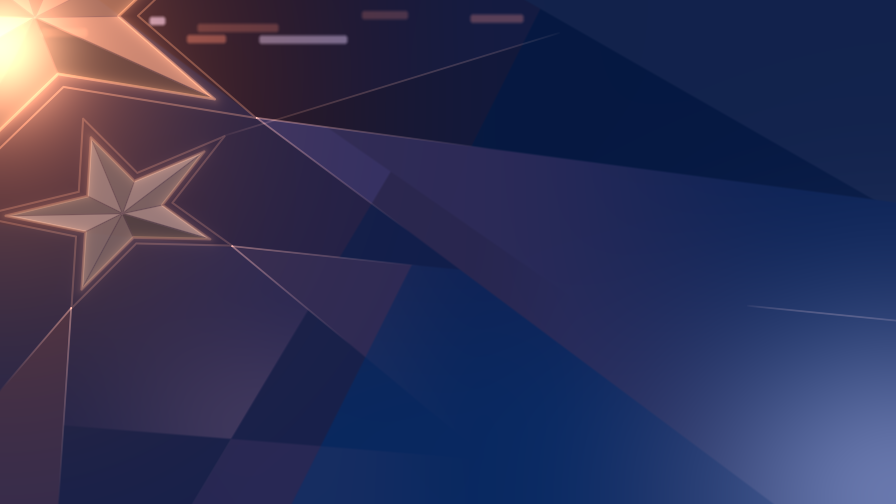
Give the GLSL for this background, as a Shadertoy shader.

```glsl
float pixel; // size of one pixel in canvas units

// 1 below a line drawn rightward, or left of one drawn downward
float side(vec2 q, vec2 a, vec2 b) {
    vec2 d = normalize(b - a), r = q - a;
    float soft = pixel + 0.004;
    return smoothstep(-soft, soft, d.x * r.y - d.y * r.x);
}

// x: distance to the segment, y: position along it
vec2 segment(vec2 q, vec2 a, vec2 b) {
    vec2 d = b - a;
    float t = clamp(dot(q - a, d) / dot(d, d), 0.0, 1.0);
    return vec2(length(q - a - d * t), t);
}

float triangle(vec2 q, vec2 a, vec2 b, vec2 c) {
    return side(q, a, b) * side(q, b, c) * side(q, c, a);
}

// Faceted star around the origin; x: coverage, y: shade, z: edge distance
vec3 star(vec2 q, vec2 tips[5]) {
    vec3 result = vec3(0.0, 0.0, 9.0);
    for (int i = 0; i < 5; i++) {
        vec2 a = tips[i], b = tips[(i + 1) % 5], notch = (a + b) * 0.236;
        float first = triangle(q, vec2(0), a, notch);
        float second = triangle(q, vec2(0), notch, b);
        float tilt = 0.25 * sin(float(i) * 2.2 + 0.4);
        result.x = max(result.x, max(first, second));
        result.y += first * (0.38 + tilt) + second * (0.7 + tilt);
        result.z = min(result.z, min(segment(q, a, notch).x, segment(q, notch, b).x));
    }
    return result;
}

float stroke(float d, float width) {
    return 1.0 - smoothstep(width, width + 1.3 * pixel, d);
}

vec3 drawStar(vec3 color, vec2 q, vec2 tips[5], float outer, vec3 glass, float shine) {
    vec3 body = star(q, tips);
    float rim = star(q / outer, tips).z * outer;
    vec3 gold = vec3(1.0, 0.67, 0.42) * shine;
    color = mix(color, glass * (0.4 + body.y), body.x * 0.62);
    color += gold * (0.25 * stroke(body.z, 0.006) + 0.2 * exp(-body.z * 24.0));
    return color + gold * 0.26 * stroke(rim, 0.003);
}

void mainImage(out vec4 fragColor, in vec2 fragCoord) {
    vec2 uv = fragCoord / iResolution.xy;
    vec2 q = vec2(uv.x, 1.0 - uv.y) * vec2(7.68, 4.32);
    pixel = 4.32 / iResolution.y;

    // Edges shared by the translucent panels
    float underMain = side(q, vec2(2.2, 1.01), vec2(5.2, 3.25));
    float underTop = side(q, vec2(2.2, 1.01), vec2(5.6, 1.46));
    float underMiddle = side(q, vec2(2.0, 2.12), vec2(3.9, 3.7));
    float underShelf = side(q, vec2(2.0, 2.12), vec2(3.93, 2.31));
    float underFloor = side(q, vec2(0.6, 3.65), vec2(4.3, 3.95));
    float leftLong = side(q, vec2(4.67, 0.0), vec2(2.5, 4.32));
    float leftShort = side(q, vec2(3.35, 1.47), vec2(1.65, 4.32));

    // Sky above the wedge
    vec3 dusk = mix(vec3(0.13, 0.085, 0.18), vec3(0.075, 0.105, 0.26), smoothstep(1.8, 4.4, q.x));
    vec3 color = mix(vec3(0.02, 0.095, 0.26), dusk, leftLong);
    float corner = 1.0 - side(q, vec2(4.5, 0.0), vec2(7.4, 1.66));
    color = mix(color, vec3(0.07, 0.135, 0.30), corner);
    color *= 1.0 - 0.1 * leftLong * side(q, vec2(2.0, 1.13), vec2(4.8, 0.28));

    // Broad wedge opening to the right
    vec3 wedge = mix(vec3(0.17, 0.165, 0.35), vec3(0.04, 0.13, 0.33), smoothstep(3.8, 7.2, q.x));
    float fold = side(q, vec2(2.7, 1.02), vec2(4.7, 2.41)) * (1.0 - smoothstep(4.0, 5.0, q.x));
    wedge *= 1.0 + fold * mix(-0.09, 0.15, leftShort);
    color = mix(color, wedge, underTop);

    // Panels below the main diagonal
    vec3 blue = mix(vec3(0.06, 0.135, 0.34), vec3(0.03, 0.155, 0.38), smoothstep(1.8, 3.8, q.y));
    float fading = 1.0 - smoothstep(2.8, 4.2, q.x);
    blue += vec3(0.05, 0.02, 0.01) * fading * (1.0 - underMiddle + underFloor);
    vec3 upper = mix(vec3(0.06, 0.115, 0.30), vec3(0.125, 0.125, 0.29), leftShort);
    vec3 shelf = mix(blue, vec3(0.175, 0.165, 0.34), leftLong);
    float lit = mix(underFloor, 1.0 - underFloor, leftShort);
    float sheen = smoothstep(0.3, 2.3, q.x);
    vec3 lower = mix(vec3(0.085, 0.125, 0.30), vec3(0.15, 0.155, 0.34), lit * (0.4 + 0.6 * sheen));
    lower += vec3(0.08, 0.06, 0.04) * leftShort * lit * sheen * smoothstep(2.4, 3.7, q.y);
    lower = mix(blue, lower, leftLong);
    vec3 panels = mix(upper, mix(shelf, lower, underMiddle), underShelf);
    color = mix(color, panels, underMain * (1.0 - 0.55 * smoothstep(4.6, 6.4, q.x)));
    float leftFan = side(q, vec2(0.0, 3.35), vec2(0.6, 2.65)) * side(q, vec2(0.6, 2.65), vec2(0.5, 4.32));
    color = mix(color, vec3(0.20, 0.17, 0.31), leftFan);

    // Cool glow at lower right, warm glow at upper left
    vec2 cool = (q - vec2(7.7, 4.25)) * vec2(0.95, 1.1);
    color += vec3(0.37, 0.34, 0.35) * exp(-dot(cool, cool) * 0.35) * (1.0 - 0.25 * underMain);
    float warm = length(q - vec2(0.0, 0.4));
    vec2 ember = q - vec2(0.0, 1.7);
    color += vec3(0.10, 0.025, -0.06) * exp(-dot(ember, ember) * 0.28);
    color *= mix(vec3(1), vec3(0.95, 0.78, 0.6), exp(-warm * 0.6));
    color += vec3(0.92, 0.52, 0.31) * exp(-warm * 1.25);

    // Thin rays, fading along their length
    vec4 rays[8] = vec4[8](
        vec4(2.2, 1.01, 3.5, 1.98), vec4(2.2, 1.01, 4.2, 1.275),
        vec4(1.99, 2.11, 3.0, 2.95), vec4(1.99, 2.11, 3.6, 2.28),
        vec4(0.61, 2.64, 0.0, 3.35), vec4(0.61, 2.64, 0.5, 4.32),
        vec4(4.8, 0.28, 1.9, 1.17), vec4(6.4, 2.62, 7.9, 2.77));
    for (int i = 0; i < 8; i++) {
        vec2 s = segment(q, rays[i].xy, rays[i].zw);
        float fade = i < 6 ? 1.0 - s.y : sqrt(s.y * (1.0 - s.y));
        color += vec3(0.36, 0.26, 0.20) * fade * stroke(s.x, 0.002);
    }

    // Soft dashes of light: centre, half width, strength
    vec4 dashes[7] = vec4[7](
        vec4(1.35, 0.18, 0.07, 0.55), vec4(2.04, 0.24, 0.35, 0.22),
        vec4(1.77, 0.335, 0.17, 0.35), vec4(2.6, 0.34, 0.38, 0.4),
        vec4(3.3, 0.13, 0.2, 0.2), vec4(4.26, 0.16, 0.23, 0.28),
        vec4(0.55, 0.28, 0.2, 0.25));
    for (int i = 0; i < 7; i++) {
        vec4 d = dashes[i];
        vec2 box = abs(q - d.xy) - vec2(d.z - 0.03, 0.008);
        float mask = 1.0 - smoothstep(0.005, 0.05, length(max(box, 0.0)));
        vec3 tint = i == 0 || i == 3 ? vec3(0.85, 0.77, 0.85) : vec3(0.95, 0.5, 0.32);
        color += tint * mask * d.w;
    }

    // Glass stars; tips run clockwise from the centre
    vec2 largeTips[5] = vec2[5](vec2(-0.5, -1.55), vec2(1.5, -0.75),
        vec2(1.54, 0.70), vec2(-0.7, 1.35), vec2(-1.6, -0.05));
    vec2 smallTips[5] = vec2[5](vec2(-0.27, -0.65), vec2(0.7, -0.53),
        vec2(0.75, 0.22), vec2(-0.35, 0.65), vec2(-1.0, 0.02));
    color = drawStar(color, q - vec2(0.3, 0.15), largeTips, 1.23, vec3(0.86, 0.57, 0.44), 1.0);
    color = drawStar(color, q - vec2(1.05, 1.83), smallTips, 1.25, vec3(0.66, 0.54, 0.50), 0.65);

    // Bright core over the large star
    color += vec3(0.75, 0.6, 0.45) * exp(-warm * warm * 3.6);
    fragColor = vec4(clamp(color, 0.0, 1.0), 1.0);
}
```
